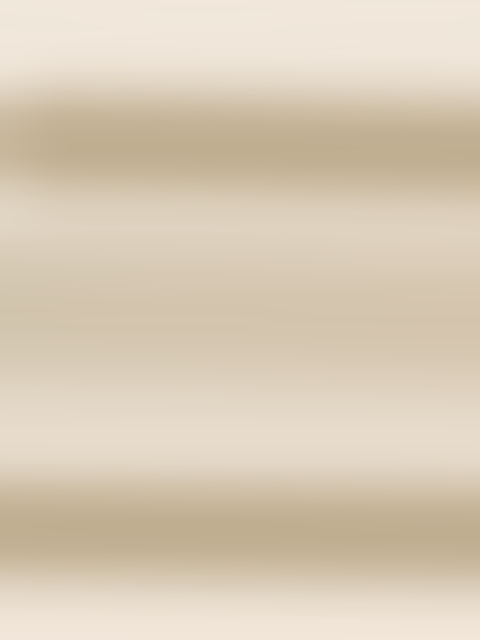
This background is drawn by a Shadertoy shader. Its source:

```glsl
// Soft blurred horizontal bands of tan on a warm cream ground.

#define CREAM vec3(0.945, 0.908, 0.860)
#define TAN vec3(0.748, 0.678, 0.560)
#define BLUSH vec3(0.006, -0.002, -0.003)
#define STREAK_SCALE vec2(2.5, 70.0)
#define STREAK_STRENGTH 0.007
#define BAND_SHARPNESS 2.4

float hash(vec2 p) {
    p = fract(p * vec2(0.1031, 0.1130));
    p += dot(p, p.yx + 33.33);
    return fract((p.x + p.y) * p.x * 47.0);
}

float valueNoise(vec2 p) {
    vec2 cell = floor(p);
    vec2 f = fract(p);
    f = f * f * (3.0 - 2.0 * f);
    float low = mix(hash(cell), hash(cell + vec2(1, 0)), f.x);
    float high = mix(hash(cell + vec2(0, 1)), hash(cell + vec2(1, 1)), f.x);
    return mix(low, high, f.y);
}

// Bell-shaped falloff around a horizontal line
float band(float y, float center, float width, float sharpness) {
    return exp(-pow(abs(y - center) / width, sharpness));
}

void mainImage(out vec4 fragColor, in vec2 fragCoord) {
    vec2 uv = fragCoord / iResolution.xy;
    float tilt = uv.x - 0.5;

    // Upper band sinks to the right and fades at the left edge
    float leftFade = smoothstep(-0.03, 0.15, uv.x);
    float upper = band(uv.y, 0.776 - 0.014 * tilt,
                       mix(0.080, 0.088, leftFade), BAND_SHARPNESS);
    upper *= mix(0.77, 0.93, leftFade);

    // Broad pale middle band and strong lower band
    float middle = 0.60 * band(uv.y, 0.508 - 0.012 * tilt, 0.165, 2.0);
    float lower = 0.97 * band(uv.y, 0.169 - 0.008 * tilt, 0.092, BAND_SHARPNESS);

    float shade = clamp(upper + middle + lower, 0.0, 1.0);
    vec3 color = mix(CREAM, TAN, shade);

    // Rosy tint at the bottom edge and to the right of the middle band
    color += BLUSH * (1.0 - smoothstep(0.0, 0.10, uv.y));
    color += BLUSH * middle * tilt * 2.0;

    // Faint brushed streaks
    float streaks = valueNoise(uv * STREAK_SCALE) - 0.5;
    color += STREAK_STRENGTH * streaks;

    fragColor = vec4(color, 1.0);
}
```
